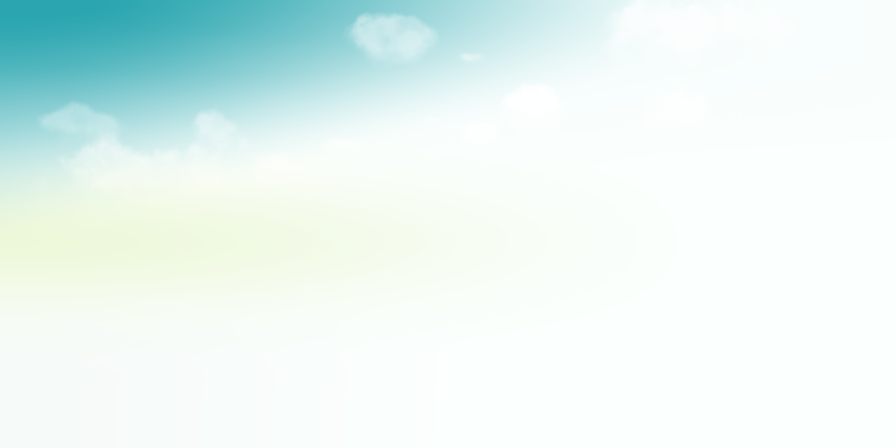
This background is drawn by a Shadertoy shader. Its source:

```glsl
#define TEAL vec3(0.17, 0.65, 0.69)
#define CREAM vec3(0.945, 0.972, 0.86)
#define HAZE vec3(0.985, 1.0, 0.995)
#define PALE_GREY vec3(0.98)
#define CLOUD_SCALE 13.0
#define CLOUD_ROUGHNESS 1.7
#define STREAK_AMOUNT 0.06
#define CLOUD_COUNT 11

// Centre and radii, in units of the canvas height
const vec4 CLOUDS[CLOUD_COUNT] = vec4[CLOUD_COUNT](
    vec4(0.88, 0.91, 0.10, 0.058), vec4(1.045, 0.868, 0.045, 0.018),
    vec4(1.18, 0.755, 0.080, 0.075), vec4(1.07, 0.70, 0.055, 0.035),
    vec4(0.17, 0.72, 0.11, 0.045), vec4(0.48, 0.70, 0.065, 0.050),
    vec4(0.42, 0.60, 0.31, 0.090), vec4(0.755, 0.675, 0.050, 0.019),
    vec4(1.54, 0.75, 0.10, 0.060), vec4(1.50, 0.94, 0.27, 0.100),
    vec4(0.97, 0.732, 0.03, 0.016));

const float OPACITY[CLOUD_COUNT] = float[CLOUD_COUNT](
    0.50, 0.45, 0.90, 0.60, 0.32, 0.50, 0.65, 0.55, 0.65, 0.75, 0.45);

float hash(vec2 p) {
    vec3 q = fract(p.xyx * 0.1031);
    q += dot(q, q.yzx + 33.33);
    return fract((q.x + q.y) * q.z);
}

float valueNoise(vec2 p) {
    vec2 cell = floor(p), f = fract(p);
    f = f * f * (3.0 - 2.0 * f);
    return mix(mix(hash(cell), hash(cell + vec2(1, 0)), f.x),
               mix(hash(cell + vec2(0, 1)), hash(cell + vec2(1, 1)), f.x), f.y);
}

float fbm(vec2 p) {
    float sum = 0.0, weight = 0.5;
    for (int i = 0; i < 5; i++) {
        sum += weight * valueNoise(p);
        p = mat2(1.6, 1.2, -1.2, 1.6) * p + 7.3;
        weight *= 0.5;
    }
    return sum;
}

// Teal fades to the right and downwards, sooner on the right
float skyStrength(float x, float depth) {
    float across = 1.0 - smoothstep(0.05, 0.85, x);
    float reach = max(0.55 - 0.5 * x, 0.18);
    return across * (1.0 - smoothstep(-0.02, reach, depth));
}

// Ragged ellipse with a crisp crown and a soft base
float cloudMask(vec2 p, vec4 cloud, float billow) {
    vec2 q = (p - cloud.xy) / cloud.zw;
    float density = 1.0 - length(q) + (billow - 0.5) * CLOUD_ROUGHNESS;
    float softness = mix(1.1, 0.45, smoothstep(-0.7, 0.5, q.y));
    return smoothstep(0.0, softness, density);
}

void mainImage(out vec4 fragColor, in vec2 fragCoord) {
    vec2 uv = fragCoord / iResolution.xy;
    vec2 p = vec2(uv.x * 2.0, uv.y);
    float depth = 1.0 - uv.y;

    // Sky with faint slanted streaks
    float streak = fbm(vec2(p.x * 3.0 - p.y * 2.0, p.y * 14.0 + p.x)) - 0.5;
    float sky = skyStrength(uv.x, depth) * (1.0 + STREAK_AMOUNT * streak);
    sky += 0.04 * (1.0 - smoothstep(0.1, 0.42, depth)) * (1.0 - 0.7 * uv.x);
    vec3 color = mix(HAZE, TEAL, clamp(sky, 0.0, 1.0));

    // Clouds
    float billow = fbm(p * CLOUD_SCALE);
    float shade = mix(0.65, 1.0, smoothstep(0.25, 0.65, fbm(p * 22.0 + 4.0)));
    for (int i = 0; i < CLOUD_COUNT; i++) {
        float cover = cloudMask(p, CLOUDS[i], billow) * OPACITY[i];
        color = mix(color, vec3(1.0), cover * shade);
    }

    // Warm band low on the left
    float fall = (depth - 0.54) / 0.14;
    float warmth = exp(-fall * fall) * (1.0 - smoothstep(0.0, 0.85, uv.x));
    color *= mix(vec3(1.0), CREAM, warmth);

    // Pale grey floor
    float ground = smoothstep(0.6, 0.85, depth) * (1.0 - smoothstep(0.0, 0.6, uv.x));
    color *= mix(vec3(1.0), PALE_GREY, ground);

    fragColor = vec4(color, 1.0);
}
```
